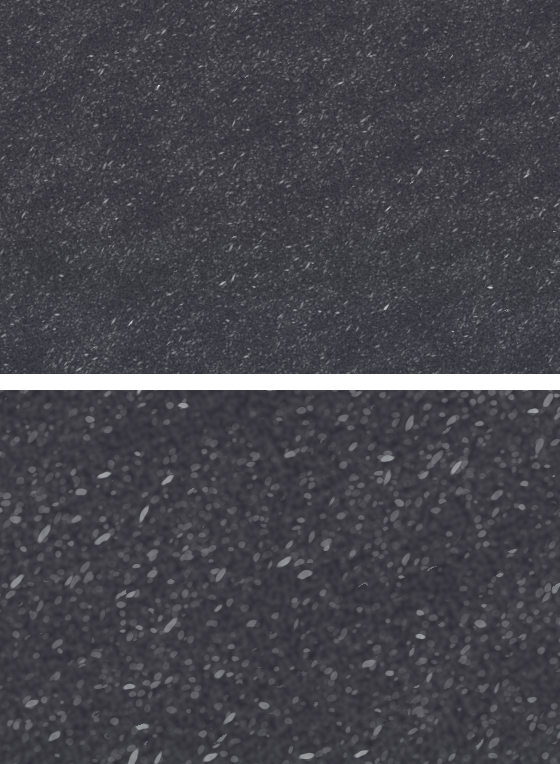
Top, the full canvas; bottom, a detail of the centre.
Give the GLSL for this texture, as a Shadertoy shader.

```glsl
// Dark slate surface: a granular charcoal ground strewn with pale mineral flecks.
// Gradient noise gives the grain and slanted clusters; layers of jittered
// ellipses, from dense dust to sparse bright slivers, give the flecks.

#define SHADOW_COLOR vec3(0.208, 0.202, 0.232)
#define FLECK_COLOR  vec3(0.490, 0.492, 0.512)
#define GROUND_TONE  0.105
#define GRAIN_SCALE  172.0
#define GRAIN_AMOUNT 0.24
#define SLANT        0.47
#define CLUSTER_SCALE 6.0
#define CLUSTER_GAIN 2.0
#define FLECK_RADIUS vec2(0.0014, 0.0031)
#define FLECK_LAYERS 4

vec3 hash3(vec2 p) {
    vec3 q = fract(p.xyx * vec3(0.1031, 0.1030, 0.0973));
    q += dot(q, q.yxz + 33.33);
    return fract((q.xxy + q.yzz) * q.zyx);
}

mat2 rotation(float angle) {
    float c = cos(angle), s = sin(angle);
    return mat2(c, -s, s, c);
}

float cornerSlope(vec2 cell, vec2 offset) {
    float angle = 6.2832 * hash3(cell).x;
    return dot(vec2(cos(angle), sin(angle)), offset);
}

float gradientNoise(vec2 p) {
    vec2 i = floor(p), f = fract(p);
    vec2 u = f * f * f * (f * (f * 6.0 - 15.0) + 10.0);
    vec2 e = vec2(1.0, 0.0);
    float low  = mix(cornerSlope(i, f), cornerSlope(i + e, f - e), u.x);
    float high = mix(cornerSlope(i + e.yx, f - e.yx), cornerSlope(i + 1.0, f - 1.0), u.x);
    return mix(low, high, u.y);
}

float fbm(vec2 p) {
    float sum = 0.0, amplitude = 0.6;
    for (int i = 0; i < 4; i++) {
        sum += amplitude * gradientNoise(p);
        p = p * 2.13 + 17.7;
        amplitude *= 0.6;
    }
    return sum;
}

// Brightness of the strongest fleck of one layer at p
float fleckLayer(vec2 p, float density, float chance, float stretch, float seed, float pixel) {
    vec2 home = floor(p * density);
    float light = 0.0;
    for (int y = -1; y <= 1; y++)
    for (int x = -1; x <= 1; x++) {
        vec2 cell = home + vec2(x, y);
        vec3 place = hash3(cell + seed);
        vec3 shape = hash3(cell + seed + 71.3);
        if (place.z > chance) continue;

        vec2 q = p - (cell + place.xy) / density;
        q = rotation(SLANT + (shape.x - 0.5) * 1.5) * q;
        float radius = mix(FLECK_RADIUS.x, FLECK_RADIUS.y, shape.y);
        q.x /= mix(1.0, stretch, shape.x * shape.z + 0.25);
        float coverage = 1.0 - smoothstep(-pixel, pixel, length(q) - radius);
        light = max(light, coverage * mix(0.18, 1.0, shape.z * shape.z));
    }
    return light;
}

void mainImage(out vec4 fragColor, in vec2 fragCoord) {
    vec2 p = fragCoord / iResolution.y;
    float pixel = 0.8 / iResolution.y;
    vec2 slanted = rotation(SLANT) * p + 5.0;

    // Slanted clusters and the fine grain of the ground
    float cluster = fbm(slanted * vec2(1.0, 2.1) * CLUSTER_SCALE);
    float grain = gradientNoise(slanted * GRAIN_SCALE);
    float coarse = gradientNoise(slanted * vec2(0.40, 0.62) * GRAIN_SCALE + 40.0);
    float tone = GROUND_TONE + GRAIN_AMOUNT * (grain + 0.65 * coarse) + 0.09 * cluster;

    // Flecks: each layer is sparser, longer and brighter than the last
    vec2 ragged = p + 0.0013 * vec2(coarse, grain);
    float crowding = clamp(1.0 + CLUSTER_GAIN * cluster, 0.2, 2.2);
    float flecks = 0.0;
    for (int i = 0; i < FLECK_LAYERS; i++) {
        float level = float(i);
        float density = 125.0 * pow(0.62, level);
        float chance = 0.46 * pow(0.58, level) * crowding;
        float strength = 0.58 * pow(1.55, level);
        float light = fleckLayer(ragged, density, chance, 1.5 + 0.9 * level, 37.0 * level + 9.0, pixel);
        flecks = max(flecks, strength * light);
    }
    tone += flecks;

    // Tint: violet charcoal, faintly greener towards the lower edge
    vec3 color = mix(SHADOW_COLOR, FLECK_COLOR, max(tone, -0.2));
    color += vec3(-0.005, 0.006, 0.003) * (1.0 - smoothstep(0.0, 0.5, p.y));
    fragColor = vec4(clamp(color, 0.0, 1.0), 1.0);
}
```
